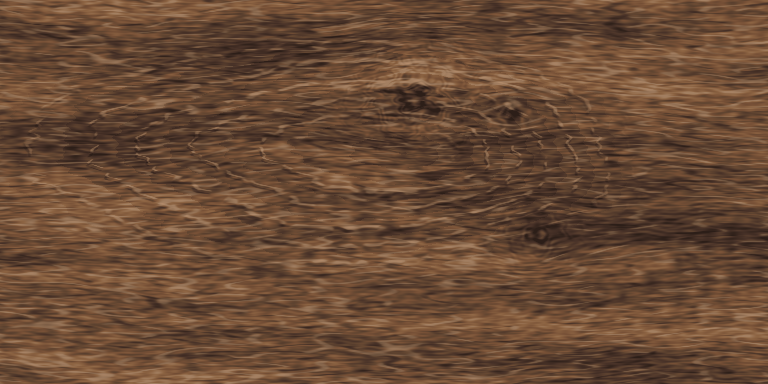
A Shadertoy shader for this texture:

```glsl
// Dark brushed oak plank: stretched gradient noise gives the fibres and
// its zero contours crisp threads; a lopsided elliptical field gives the
// cathedral rings, and a short loop bends the grain around three knots.

#define FIBRE_CONTRAST 0.50
#define THREAD_CONTRAST 0.17
#define BROAD_CONTRAST 0.37
#define RING_COUNT 6.5
#define RING_STRENGTH 0.30
#define RING_CENTRE vec2(1.05, 0.60)
#define KNOT_DARKNESS 0.50
#define BASE_TONE 0.50
#define ASH_AMOUNT 0.75

const vec3 UMBER = vec3(0.285, 0.197, 0.157);
const vec3 BROWN = vec3(0.38, 0.27, 0.19);
const vec3 CHESTNUT = vec3(0.46, 0.31, 0.21);
const vec3 TAN = vec3(0.55, 0.39, 0.26);
const vec3 PALE = vec3(0.64, 0.50, 0.38);
const vec3 ASH = vec3(0.47, 0.365, 0.28);

// Knot centre in xy, radius in z
const vec3 KNOTS[3] = vec3[3](
    vec3(1.08, 0.745, 0.060),
    vec3(1.34, 0.700, 0.026),
    vec3(1.40, 0.388, 0.036));

vec2 gradientAt(vec2 cell) {
    float angle = 6.2832 * fract(sin(dot(cell, vec2(127.1, 311.7))) * 43758.5);
    return vec2(cos(angle), sin(angle));
}

float noise(vec2 p) {
    vec2 i = floor(p), f = fract(p);
    vec2 u = f * f * f * (f * (f * 6.0 - 15.0) + 10.0);
    vec2 e = vec2(0.0, 1.0);
    float low = mix(dot(gradientAt(i), f),
                    dot(gradientAt(i + e.yx), f - e.yx), u.x);
    float high = mix(dot(gradientAt(i + e.xy), f - e.xy),
                     dot(gradientAt(i + e.yy), f - e.yy), u.x);
    return mix(low, high, u.y);
}

float ramp(float a, float b, float t) {
    return clamp((t - a) / (b - a), 0.0, 1.0);
}

float band(float y, float centre, float width) {
    float d = (y - centre) / width;
    return exp(-d * d);
}

// Thin line along the zero contours of stretched noise
float thread(vec2 p) {
    return 1.0 - smoothstep(0.02, 0.13, abs(noise(p)));
}

vec3 woodColour(float tone) {
    vec3 c = UMBER * mix(0.6, 1.0, ramp(-0.10, 0.20, tone));
    c = mix(c, BROWN, ramp(0.20, 0.40, tone));
    c = mix(c, CHESTNUT, ramp(0.40, 0.53, tone));
    c = mix(c, TAN, ramp(0.53, 0.71, tone));
    return mix(c, PALE, ramp(0.71, 0.90, tone));
}

// x: pale ring line, y: tone drift across a ring, z: cathedral mask
vec3 cathedral(vec2 p) {
    vec2 q = p - RING_CENTRE;
    vec2 squeeze = vec2(q.x < 0.0 ? 1.0 : 1.9, 3.6);
    q *= squeeze;
    float r = length(q) + 1e-4;
    float slope = RING_COUNT * length(q * squeeze) / r;
    float wobble = 0.16 * noise(p * vec2(2.0, 5.0)) + 0.04 * noise(p * vec2(10.0, 60.0));
    float f = fract((r + wobble) * RING_COUNT) - 0.5;
    float line = 1.0 - smoothstep(0.0012, 0.0062, abs(f) / slope);
    float mask = 1.0 - smoothstep(0.85, 1.25, r + wobble);
    float broken = smoothstep(-0.20, 0.08, noise(p * vec2(22.0, 60.0) + 7.0));
    line *= broken * smoothstep(0.18, 0.38, r);
    return vec3(line * mask, f * mask, mask);
}

void mainImage(out vec4 fragColor, in vec2 fragCoord) {
    vec2 p = fragCoord / iResolution.y;
    vec2 grain = p;
    grain.y += 0.035 * noise(p * vec2(1.3, 2.5)) + 0.007 * noise(p * vec2(5.0, 9.0));

    // Knots: bend the grain, darken the core, add tight rings
    float knotTone = 0.0;
    for (int i = 0; i < 3; i++) {
        float radius = KNOTS[i].z;
        vec2 d = (p - KNOTS[i].xy) * vec2(0.8, 1.0);
        float dist = length(d) + 0.9 * radius * noise(p * vec2(26.0, 45.0));
        float halo = exp(-dot(d, d) / (5.0 * radius * radius));
        float core = 1.0 - smoothstep(0.2 * radius, 1.15 * radius, dist);
        float crack = 0.65 + 1.4 * noise(p * vec2(45.0, 60.0) + 3.0);
        grain.y -= 0.5 * d.y * halo;
        knotTone += halo * (0.10 * sin(dist * 260.0) - 0.07);
        knotTone -= KNOT_DARKNESS * core * crack;
    }

    // Broad stains and bands along the plank
    float broad = noise(grain * vec2(0.9, 7.0) + 2.0)
                + 0.7 * noise(grain * vec2(2.2, 20.0) + 11.0);
    float tone = BASE_TONE + BROAD_CONTRAST * broad + knotTone;
    tone -= 0.18 * band(grain.y, 0.385, 0.035) * smoothstep(0.1, 0.6, p.x);
    tone -= 0.12 * band(grain.y, 0.83, 0.05) * (1.0 - smoothstep(0.3, 1.2, p.x));
    tone += 0.08 * smoothstep(1.2, 1.9, p.x) * smoothstep(0.45, 0.7, p.y);

    // Soft fibres of three sizes
    float longFibre = noise(grain * vec2(5.0, 70.0) + 5.0);
    float shortFibre = noise(grain * vec2(12.0, 115.0) + 23.0);
    float fineFibre = noise(grain * vec2(28.0, 165.0) + 41.0);
    tone += FIBRE_CONTRAST * (0.4 * longFibre + 0.5 * shortFibre + 0.6 * fineFibre);

    // Crisp pale and dark threads, each broken into dashes
    float gaps = noise(grain * vec2(11.0, 45.0) + 31.0);
    float paleThread = thread(grain * vec2(6.0, 50.0) + 83.0) * smoothstep(-0.15, 0.12, gaps);
    float darkThread = thread(grain * vec2(5.0, 44.0) + 57.0) * smoothstep(-0.15, 0.12, -gaps);
    tone += THREAD_CONTRAST * (1.1 * paleThread - 1.2 * darkThread);

    // Cathedral rings, each with a dark groove below its pale line
    vec3 ring = cathedral(p);
    float groove = cathedral(p + vec2(0.003, 0.008)).x;
    tone += RING_STRENGTH * (ring.x - 0.6 * groove) - 0.12 * ring.y - 0.06 * ring.z;

    // Greyish brushed threads over the warm wood, keeping their lightness
    float ash = ASH_AMOUNT * max(paleThread, ring.x) * smoothstep(0.25, 0.45, tone);
    vec3 ashColour = ASH * (0.60 + 0.80 * tone);
    fragColor = vec4(mix(woodColour(tone), ashColour, ash), 1.0);
}
```
